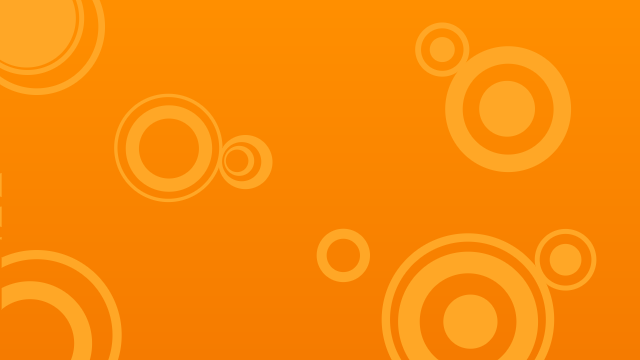
This background is drawn by a Shadertoy shader. Its source:

```glsl
const vec3 TOP_AMBER = vec3(1.0, 0.561, 0.0);
const vec3 BASE_ORANGE = vec3(0.961, 0.482, 0.0);
const vec3 LIGHT_AMBER = vec3(1.0, 0.655, 0.149);

float disc(vec2 p, vec2 center, float radius) {
    return length(p - center) - radius;
}

float ring(vec2 p, vec2 center, float outer, float inner) {
    float d = length(p - center);
    return max(d - outer, inner - d);
}

float box(vec2 p, vec2 center, vec2 halfSize) {
    vec2 d = abs(p - center) - halfSize;
    return max(d.x, d.y);
}

// Ring with a solid core sharing its center
float target(vec2 p, vec2 center, float outer, float inner, float core) {
    return min(ring(p, center, outer, inner), disc(p, center, core));
}

// Disc with an off-center hole
float crescent(vec2 p, vec2 center, float radius, vec2 hole, float holeRadius) {
    return max(disc(p, center, radius), -disc(p, hole, holeRadius));
}

float topLeftGroup(vec2 p) {
    float d = disc(p, vec2(0.0741, 0.9491), 0.1366);
    d = min(d, ring(p, vec2(0.0764, 0.9491), 0.1574, 0.1435));
    return min(d, ring(p, vec2(0.1019, 0.9259), 0.1898, 0.1713));
}

float middleGroup(vec2 p) {
    float d = ring(p, vec2(0.4676, 0.5891), 0.1505, 0.1412);
    d = min(d, ring(p, vec2(0.4693, 0.5874), 0.1200, 0.0833));
    d = min(d, crescent(p, vec2(0.6817, 0.5498), 0.0752, vec2(0.6713, 0.5509), 0.0544));
    return min(d, crescent(p, vec2(0.6644, 0.5532), 0.0417, vec2(0.6586, 0.5532), 0.0313));
}

float topRightGroup(vec2 p) {
    float d = target(p, vec2(1.2285, 0.8623), 0.0752, 0.0590, 0.0347);
    d = min(d, ring(p, vec2(1.4115, 0.6968), 0.1748, 0.1262));
    return min(d, disc(p, vec2(1.4086, 0.6979), 0.0775));
}

float bottomRightGroup(vec2 p) {
    float d = ring(p, vec2(0.9537, 0.2905), 0.0741, 0.0463);
    d = min(d, ring(p, vec2(1.2998, 0.1123), 0.2396, 0.2164));
    d = min(d, ring(p, vec2(1.3002, 0.1065), 0.1944, 0.1343));
    d = min(d, disc(p, vec2(1.3067, 0.1065), 0.0752));
    return min(d, target(p, vec2(1.5710, 0.2785), 0.0856, 0.0718, 0.0440));
}

// Rings trimmed just inside the left border
float bottomLeftGroup(vec2 p, float margin) {
    float d = ring(p, vec2(0.1019, 0.0694), 0.2361, 0.2106);
    d = min(d, ring(p, vec2(0.0833, 0.0463), 0.1725, 0.1227));
    return max(d, margin - p.x);
}

// Narrow slivers along the left border
float borderSlivers(vec2 p, float margin) {
    float d = box(p, vec2(0.0, 0.4861), vec2(margin, 0.0324));
    d = min(d, box(p, vec2(0.0, 0.3981), vec2(margin, 0.0278)));
    return min(d, box(p, vec2(0.0, 0.3380), vec2(margin, 0.0030)));
}

void mainImage(out vec4 fragColor, in vec2 fragCoord) {
    // Canvas height is one unit
    vec2 p = fragCoord / iResolution.y;
    float pixel = 1.0 / iResolution.y;
    float margin = 0.0046;

    float shapes = min(topLeftGroup(p), middleGroup(p));
    shapes = min(shapes, min(topRightGroup(p), bottomRightGroup(p)));
    shapes = min(shapes, bottomLeftGroup(p, margin));
    shapes = min(shapes, borderSlivers(p, margin));

    // Vertical gradient beneath the flat light shapes
    vec3 background = mix(BASE_ORANGE, TOP_AMBER, p.y);
    float coverage = clamp(0.5 - shapes / pixel, 0.0, 1.0);
    fragColor = vec4(mix(background, LIGHT_AMBER, coverage), 1.0);
}
```
